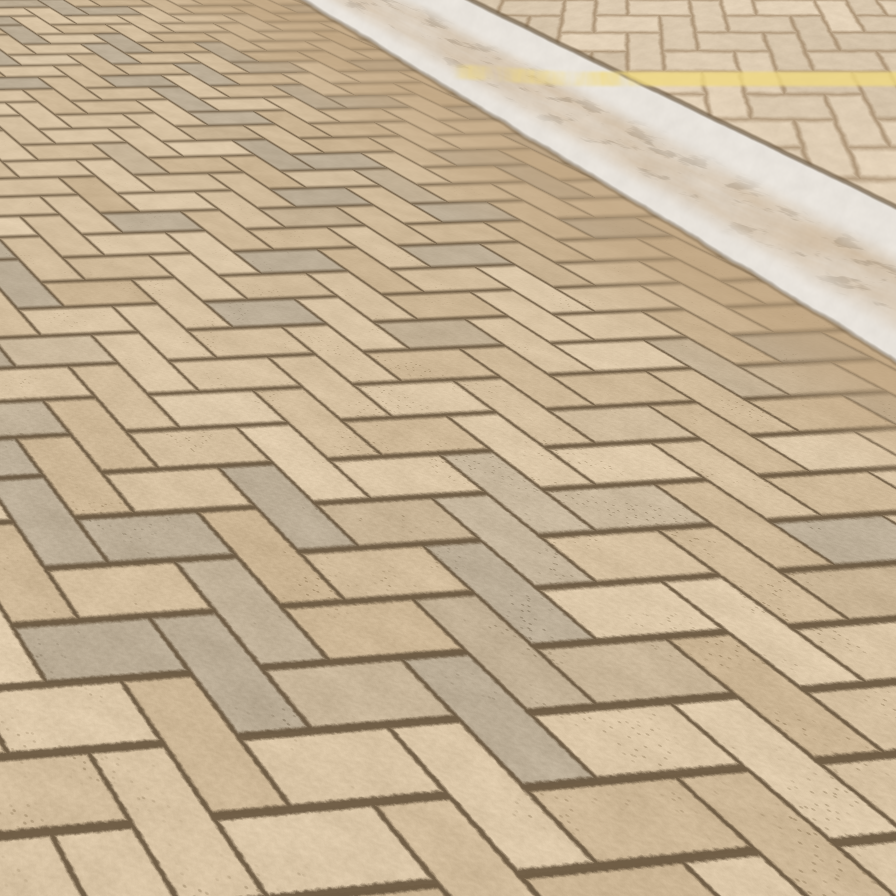
Write a three.js fragment shader that draws this texture.

```glsl
varying vec2 vUv;

// Paving plane: canvas = (ORIGIN + u * AXIS_U.xy + v * AXIS_V.xy) / (1 + u * AXIS_U.z + v * AXIS_V.z)
const vec2 ORIGIN = vec2(0.0130, 0.6979);
const vec3 AXIS_U = vec3(0.0773, -0.0007, 0.00686);
const vec3 AXIS_V = vec3(0.0367, 0.0238, -0.0545);

const vec2 JOINT = vec2(0.038, 0.062);
const float BLUR = 0.0024;
const float WEAR = 0.017;

// Strip edges at height y: x = EDGE.x + EDGE.y * y
const vec2 STRIP_LEFT = vec2(0.336, 1.647);
const vec2 STRIP_RIGHT = vec2(0.525, 2.06);

const vec3 TAN = vec3(0.79, 0.70, 0.57);
const vec3 CREAM = vec3(0.87, 0.79, 0.67);
const vec3 GRAY = vec3(0.71, 0.66, 0.58);
const vec3 WARM = vec3(0.74, 0.63, 0.49);
const vec3 MORTAR = vec3(0.40, 0.33, 0.24);
const vec3 CONCRETE = vec3(0.91, 0.89, 0.86);
const vec3 SILT = vec3(0.83, 0.76, 0.67);
const vec3 FAR_BRICK = vec3(0.86, 0.79, 0.69);
const vec3 FAR_JOINT = vec3(0.62, 0.52, 0.40);
const vec3 PAINT = vec3(0.94, 0.85, 0.51);

float hash(vec2 p) {
  p = fract(p * vec2(0.1031, 0.1137));
  p += dot(p, p.yx + 33.33);
  return fract((p.x + p.y) * p.x * 17.3);
}

// Distance to the nearest scattered point
float cellular(vec2 p) {
  vec2 cell = floor(p);
  float nearest = 2.0;
  for (int y = -1; y <= 1; y++) {
    for (int x = -1; x <= 1; x++) {
      vec2 c = cell + vec2(float(x), float(y));
      vec2 point = c + vec2(hash(c + 11.0), hash(c + 57.0));
      nearest = min(nearest, length(p - point));
    }
  }
  return nearest;
}

// Layered sines, about -1 to 1
float waves(vec2 p) {
  float sum = 0.0, gain = 0.5;
  for (int i = 0; i < 4; i++) {
    sum += gain * sin(p.x + 1.7 * sin(p.y)) * cos(p.y - 1.3 * sin(p.x * 0.7));
    p = mat2(1.6, 1.2, -1.2, 1.6) * p + 2.3;
    gain *= 0.6;
  }
  return sum;
}

vec2 toPlane(vec2 p) {
  vec2 a = AXIS_U.xy - AXIS_U.z * p;
  vec2 b = AXIS_V.xy - AXIS_V.z * p;
  vec2 r = p - ORIGIN;
  return vec2(r.x * b.y - b.x * r.y, a.x * r.y - r.x * a.y) / (a.x * b.y - b.x * a.y);
}

// Brick origin in xy, distance to its sides in zw
vec4 herringbone(vec2 q) {
  vec2 cell = floor(q);
  float k = mod(cell.x + cell.y, 4.0);
  bool lying = k < 2.0;
  vec2 start = cell - (lying ? vec2(k, 0.0) : vec2(0.0, k - 2.0));
  vec2 size = lying ? vec2(2.0, 1.0) : vec2(1.0, 2.0);
  vec2 local = q - start;
  return vec4(start, min(local, size - local));
}

float jointMask(vec2 edge, vec2 width, vec2 soft) {
  vec2 m = 1.0 - smoothstep(width - soft, width + soft, edge);
  return max(m.x, m.y);
}

vec3 paving(vec2 p, float toStrip) {
  vec2 q = toPlane(p);
  float w = 1.0 + AXIS_U.z * q.x + AXIS_V.z * q.y;
  vec2 unit = vec2(AXIS_U.x - AXIS_U.z * p.x, AXIS_V.y - AXIS_V.z * p.y) / w;
  float detail = smoothstep(0.01, 0.045, unit.y);
  vec4 brick = herringbone(q + WEAR * detail * vec2(waves(q * 19.0), waves(q.yx * 23.0 + 4.0)));
  float tone = hash(brick.xy + 100.0);
  float kind = hash(brick.xy * 1.7 + 231.0);
  vec3 color = mix(TAN, CREAM, tone);
  color = mix(color, GRAY, 0.8 * smoothstep(0.72, 0.9, kind));

  // Stains, grain and small pits
  color += 0.028 * waves(q * 3.0 + tone * 20.0) + 0.03 * detail * waves(q * 24.0 + 7.0);
  float pit = 1.0 - smoothstep(0.06, 0.2, cellular(q * 7.0 + 90.0));
  color -= 0.12 * detail * pit * smoothstep(0.1, 0.6, waves(q * 1.7));

  // Browner, fainter paving beside the strip
  float beside = 1.0 - smoothstep(0.02, 0.27, toStrip);
  color = mix(color, WARM, 0.65 * beside);
  float joint = jointMask(brick.zw, JOINT, BLUR * (1.0 + 0.7 * beside) / unit);
  return mix(color, MORTAR, joint * (0.9 - 0.45 * beside));
}

vec3 strip(vec2 p, float t) {
  vec2 along = vec2(t * 9.0, p.y * 34.0);
  float dirt = smoothstep(0.1, 0.32, t) * (1.0 - smoothstep(0.48, 0.7, t));
  vec3 color = mix(CONCRETE, SILT, dirt * (0.85 + 0.35 * waves(along)));
  color -= 0.09 * dirt * smoothstep(0.15, 0.6, waves(along * vec2(1.5, 3.0) + 5.0));
  return color + 0.018 * waves(p * 90.0);
}

vec3 farPaving(vec2 p) {
  float depth = p.y + 0.4;
  vec2 q = vec2((p.x - 0.7) * 11.5, -9.6) / depth + 60.0;
  vec4 brick = herringbone(q + 0.04 * waves(q * 4.0));
  vec3 color = FAR_BRICK + 0.07 * (hash(brick.xy) - 0.5) + 0.025 * waves(q * 5.0);
  return mix(color, FAR_JOINT, 0.75 * jointMask(brick.zw, vec2(0.06), vec2(0.07, 0.12)));
}

void main() {
  vec2 p = vec2(vUv.x, 1.0 - vUv.y);
  float wobble = 0.003 * waves(p * 40.0);
  float left = STRIP_LEFT.x + STRIP_LEFT.y * p.y + wobble;
  float right = STRIP_RIGHT.x + STRIP_RIGHT.y * p.y + wobble * 0.5;
  float onStrip = smoothstep(-0.004, 0.004, p.x - left);
  float beyond = smoothstep(-0.004, 0.004, p.x - right);

  vec3 color = paving(p, left - p.x);
  color = mix(color, strip(p, (p.x - left) / (right - left)), onStrip);
  color = mix(color, farPaving(p), beyond);

  // Gaps along both sides of the strip
  float gap = 0.4 * (1.0 - smoothstep(0.002, 0.009, abs(p.x - left)));
  gap = max(gap, 0.65 * (1.0 - smoothstep(0.002, 0.010, abs(p.x - right))));
  color = mix(color, MORTAR, gap);

  // Worn painted line
  float line = 1.0 - smoothstep(0.005, 0.011, abs(p.y - 0.080 - 0.008 * smoothstep(0.5, 0.65, p.x)));
  float worn = mix(0.5 + 0.5 * waves(p * vec2(45.0, 20.0)), 0.8, beyond);
  color = mix(color, PAINT, line * worn * smoothstep(0.50, 0.53, p.x));

  gl_FragColor = vec4(clamp(color, 0.0, 1.0), 1.0);
}
```
